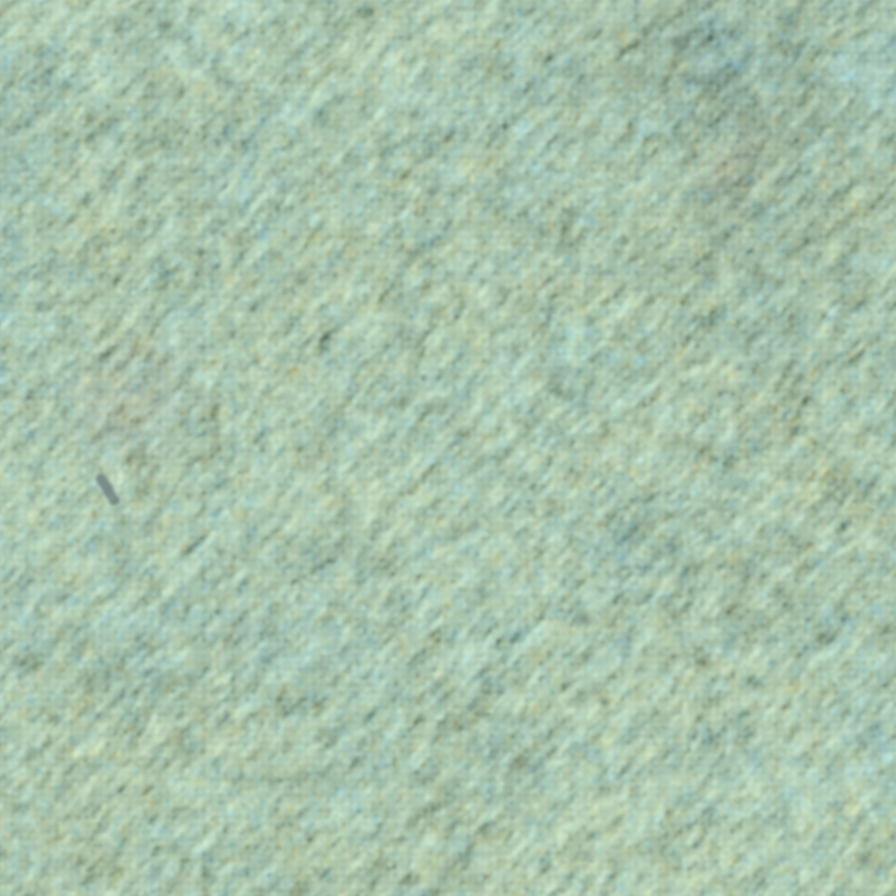
Give the GLSL for this texture, as a Shadertoy shader.

```glsl
// Pale green felted cloth with short fibres slanting up to the right.
// Cellular noise, summed from soft random spots, is stretched along the slant
// for the fibres; broader spots, stains, specks and lint are laid on top.

const vec3 CLOTH = vec3(0.662, 0.767, 0.677);
const vec3 TONE_TINT = vec3(0.96, 1.02, 0.97);   // colour shift per unit of tone
const vec3 WARM_TINT = vec3(0.032, 0.0, -0.042); // yellow against blue
const vec3 BROWN_STAIN = vec3(-0.015, -0.055, -0.050);
const vec3 GREY_STAIN = vec3(-0.060, -0.062, -0.050);
const vec3 PALE_STAIN = vec3(0.015, 0.040, 0.045);
const vec3 LINT_COLOR = vec3(0.43, 0.50, 0.51);
const vec3 SPECK_COLOR = vec3(0.42, 0.51, 0.45);

const float SLANT = 0.82;                        // fibre angle in radians
const vec2 FIBRE_CELLS = vec2(56.0, 132.0);      // cells along, across the slant
const vec2 STRAND_CELLS = vec2(25.0, 88.0);
const float GRAIN_CELLS = 150.0;
const float TINT_CELLS = 82.0;
const float FIBRE_GAIN = 0.088;
const float STRAND_GAIN = 0.055;
const float GRAIN_GAIN = 0.055;
const float BLOTCH_GAIN = 0.034;
const float WEAVE_GAIN = 0.005;
const float WEAVE_COUNT = 122.0;
const int SPECK_COUNT = 6;
const float TAU = 6.28319;

vec3 hash3(vec2 p) {
    vec3 q = fract(p.xyx * vec3(0.1031, 0.1030, 0.0973));
    q += dot(q, q.yxz + 33.33);
    return fract((q.xxy + q.yzz) * q.zyx);
}

// Cellular noise: one soft spot of random sign and strength per cell.
float spots(vec2 p) {
    vec2 cell = floor(p);
    float sum = 0.0;
    for (int y = -1; y <= 1; y++) {
        for (int x = -1; x <= 1; x++) {
            vec2 id = cell + vec2(x, y);
            vec3 h = hash3(id + 300.0);
            vec2 d = p - id - h.xy;
            sum += (2.0 * h.z - 1.0) * exp(-4.0 * dot(d, d));
        }
    }
    return sum;
}

float softDisc(vec2 p, vec2 center, vec2 radius) {
    vec2 d = (p - center) / radius;
    return exp(-dot(d, d));
}

float segmentDistance(vec2 p, vec2 a, vec2 b) {
    vec2 pa = p - a, ba = b - a;
    return length(pa - ba * clamp(dot(pa, ba) / dot(ba, ba), 0.0, 1.0));
}

// Light and dark of the cloth, centred near zero.
float clothTone(vec2 uv) {
    float c = cos(SLANT), s = sin(SLANT);
    vec2 slanted = vec2(c * uv.x + s * uv.y, c * uv.y - s * uv.x);
    slanted += 0.0015 * sin(slanted.yx * vec2(47.0, 61.0));
    float tone = FIBRE_GAIN * spots(slanted * FIBRE_CELLS);
    tone += STRAND_GAIN * spots(slanted * STRAND_CELLS + 71.0);
    tone += GRAIN_GAIN * spots(uv * GRAIN_CELLS + 13.0);
    tone += BLOTCH_GAIN * (0.6 * spots(uv * 5.0 + 29.0) + 0.6 * spots(uv * 16.0 + 47.0));
    vec2 weave = sin(TAU * WEAVE_COUNT * uv);
    return tone + WEAVE_GAIN * (weave.x + weave.y);
}

void mainImage(out vec4 fragColor, in vec2 fragCoord) {
    vec2 uv = fragCoord / iResolution.y;

    // Cloth, with slightly deeper shadows than highlights
    float tone = clothTone(uv);
    tone -= 1.5 * tone * tone - 0.003;
    vec3 color = CLOTH + tone * TONE_TINT;
    float warmth = spots(uv * TINT_CELLS + 97.0) + 0.5 * spots(uv * 11.0 + 151.0);
    color += warmth * WARM_TINT;

    // Broad stains, with ragged borders
    vec2 ragged = uv + 0.025 * vec2(spots(uv * 22.0), spots(uv * 22.0 + 61.0));
    color += GREY_STAIN * softDisc(ragged, vec2(0.79, 0.95), vec2(0.20, 0.10));
    color += 0.6 * GREY_STAIN * softDisc(ragged, vec2(0.85, 0.75), vec2(0.10, 0.13));
    color += BROWN_STAIN * softDisc(ragged, vec2(0.82, 0.82), vec2(0.03, 0.05));
    color += BROWN_STAIN * softDisc(ragged, vec2(0.14, 0.55), vec2(0.05, 0.06));
    color += PALE_STAIN * softDisc(ragged, vec2(0.645, 0.61), vec2(0.03));

    // Scattered dark specks
    for (int i = 0; i < SPECK_COUNT; i++) {
        vec3 h = hash3(vec2(float(i) * 7.0 + 3.0, 19.0));
        float speck = softDisc(uv, h.xy, vec2(mix(0.005, 0.009, h.z)));
        color = mix(color, SPECK_COLOR, 0.65 * speck);
    }

    // One bit of lint with a pale edge
    color += 0.11 * softDisc(uv, vec2(0.134, 0.464), vec2(0.011, 0.013));
    float lint = segmentDistance(uv, vec2(0.113, 0.466), vec2(0.127, 0.442));
    color = mix(color, LINT_COLOR, 0.8 * (1.0 - smoothstep(0.002, 0.009, lint)));

    fragColor = vec4(clamp(color, 0.0, 1.0), 1.0);
}
```
